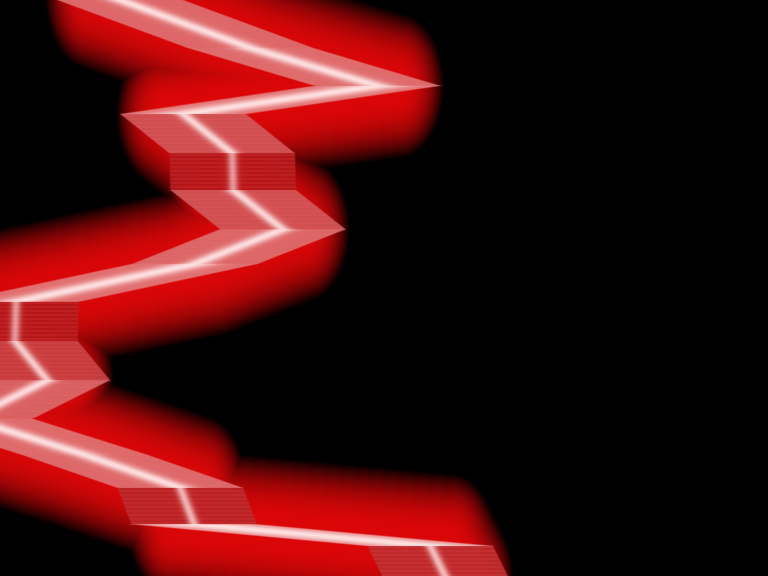
A WebGL 2 fragment shader for this background:

```glsl
#version 300 es
precision highp float;

uniform vec2 u_resolution;
out vec4 fragColor;

#define BAND_HALF_WIDTH 0.109
#define CORE_WIDTH 0.0085
#define GLOW_REACH 0.126
#define GLOW_FLAT 0.036
#define GLOW_SIDE 0.080
#define GLOW_POWER 2.7
#define STRIPE_COUNT 144.0
#define STRIPE_DEPTH 0.025

const int KNOTS = 17;
const int TAPS = 16;

// Bolt corners from top to bottom, in units of canvas height
const vec2 BOLT[KNOTS] = vec2[KNOTS](
    vec2(0.195, 1.005), vec2(0.434, 0.917), vec2(0.655, 0.851),
    vec2(0.318, 0.802), vec2(0.403, 0.734), vec2(0.405, 0.670),
    vec2(0.491, 0.602), vec2(0.339, 0.542), vec2(0.028, 0.476),
    vec2(0.026, 0.408), vec2(0.082, 0.340), vec2(-0.052, 0.273),
    vec2(0.148, 0.210), vec2(0.313, 0.153), vec2(0.337, 0.090),
    vec2(0.747, 0.052), vec2(0.776, -0.007));

const vec3 GLOW_RED = vec3(0.86, 0.025, 0.03);
const vec3 STEEP_BAND = vec3(0.72, 0.11, 0.12);
const vec3 SHALLOW_BAND = vec3(0.89, 0.48, 0.48);
const vec3 CORE_WHITE = vec3(1.0, 0.94, 0.94);

// Squared distance to the bolt, stretched vertically into a soft halo
float haloDistance(vec2 p, vec2 a, vec2 b) {
    float nearest = 1.0;
    for (int j = 0; j <= TAPS; j++) {
        vec2 q = abs(p - mix(a, b, float(j) / float(TAPS)));
        vec2 d = vec2(max(q.x - GLOW_FLAT, 0.0) / GLOW_SIDE, q.y / GLOW_REACH);
        nearest = min(nearest, dot(d, d));
    }
    return nearest;
}

// Horizontally swept band with a bright core; alpha is its coverage
vec4 beam(vec2 p, vec2 a, vec2 b, float pixel) {
    vec2 dir = normalize(b - a);
    float centre = a.x + (b.x - a.x) * (p.y - a.y) / (b.y - a.y);
    float offset = abs(p.x - centre);
    float across = abs(dir.y);
    float shallow = dir.x * dir.x;

    float rows = clamp((a.y - p.y) / pixel + 0.5, 0.0, 1.0)
               * clamp((p.y - b.y) / pixel + 0.5, 0.0, 1.0);
    float edge = smoothstep(-pixel, pixel, (BAND_HALF_WIDTH - offset) * across);
    float core = exp(-pow(offset * across / CORE_WIDTH, 2.0));
    core *= mix(0.62, 1.0, sqrt(shallow));

    vec3 band = mix(STEEP_BAND, SHALLOW_BAND, shallow);
    band += STRIPE_DEPTH * (1.0 - shallow) * sin(6.2832 * STRIPE_COUNT * p.y);
    float alpha = rows * edge * 0.93;
    return vec4(mix(band, CORE_WHITE, core) * alpha, alpha);
}

void main() {
    vec2 p = gl_FragCoord.xy / u_resolution.y;
    float pixel = 1.0 / u_resolution.y;
    float nearest = 1.0;
    vec4 bolt = vec4(0.0);

    for (int i = 0; i < KNOTS - 1; i++) {
        vec2 a = BOLT[i];
        vec2 b = BOLT[i + 1];
        nearest = min(nearest, haloDistance(p, a, b));
        bolt += beam(p, a, b, pixel);
    }

    // Red halo beneath the bright bolt
    vec3 colour = GLOW_RED * (1.0 - pow(nearest, 0.5 * GLOW_POWER));
    colour = colour * (1.0 - bolt.a) + bolt.rgb;
    fragColor = vec4(clamp(colour, 0.0, 1.0), 1.0);
}
```
